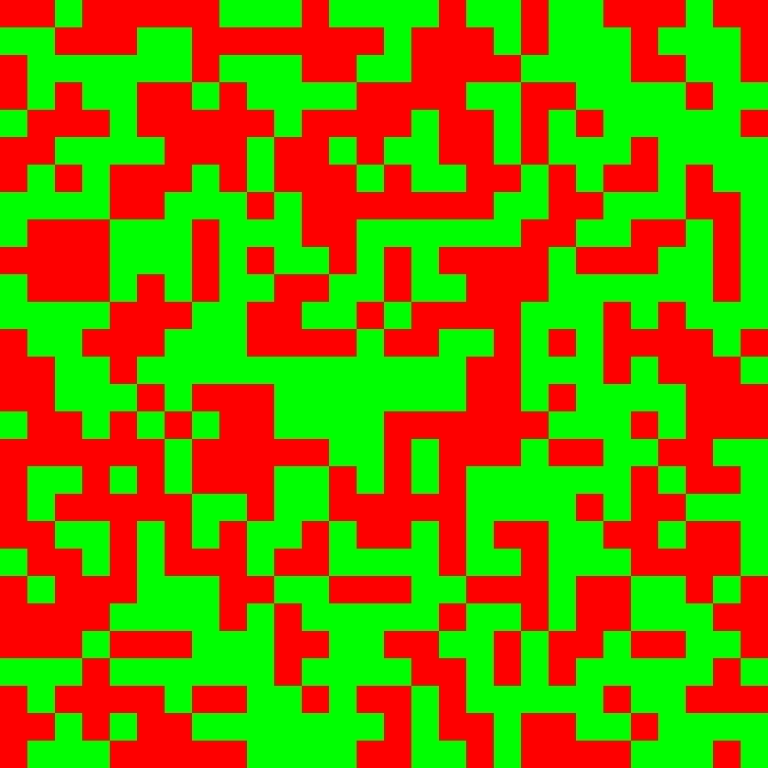
A WebGL 2 fragment shader for this texture:

```glsl
#version 300 es
precision highp float;
// Random two-colour checker: each square cell of a regular grid is red or green.
// Cellular noise picks the cell state. Brightness steps sharply at cell borders
// while hue bleeds softly across them, which leaves thin darker and paler rims.

#define CELLS 28.0            // cells along the shorter canvas side
#define GREEN_SHARE 0.505     // chance that a cell is green
#define HUE_BLEED 0.0070      // width of the hue ramp, in canvas units
#define LUMA_EDGE 0.0008      // width of the brightness ramp, in canvas units
#define SEED 17u
#define RED vec3(0.996, 0.0, 0.0)
#define GREEN vec3(0.0, 1.0, 0.006)
#define LUMA_WEIGHTS vec3(0.299, 0.587, 0.114)

uniform vec2 u_resolution;
out vec4 fragColor;

// Integer hash of a cell, 0 to 1
float hashCell(uvec2 cell) {
    uint h = cell.x * 1597334677u ^ (cell.y + SEED) * 3812015801u;
    h = (h ^ (h >> 16)) * 2246822519u;
    h = (h ^ (h >> 13)) * 3266489917u;
    h ^= h >> 16;
    return float(h >> 8) / 16777216.0;
}

// 1 for a green cell, 0 for a red one; cells beyond the border repeat the last
float cellState(vec2 cell, vec2 lastCell) {
    uvec2 id = uvec2(clamp(cell, vec2(0.0), lastCell));
    return step(hashCell(id), GREEN_SHARE);
}

// Blend of the four nearest cell states, with a ramp of the given width
float blendStates(vec4 states, vec2 local, float width) {
    vec2 t = clamp((local - 0.5) / (width * CELLS) + 0.5, 0.0, 1.0);
    return mix(mix(states.x, states.y, t.x), mix(states.z, states.w, t.x), t.y);
}

void main() {
    float side = min(u_resolution.x, u_resolution.y);
    vec2 grid = gl_FragCoord.xy / side * CELLS - 0.5;
    vec2 lastCell = ceil(u_resolution / side * CELLS) - 1.0;
    vec2 cell = floor(grid);
    vec2 local = grid - cell;

    // States of the four cells around the nearest grid corner
    vec4 states = vec4(
        cellState(cell, lastCell),
        cellState(cell + vec2(1.0, 0.0), lastCell),
        cellState(cell + vec2(0.0, 1.0), lastCell),
        cellState(cell + vec2(1.0, 1.0), lastCell));

    // Soft hue, then shifted to the brightness of the sharp cells
    vec3 color = mix(RED, GREEN, blendStates(states, local, HUE_BLEED));
    vec3 sharp = mix(RED, GREEN, blendStates(states, local, LUMA_EDGE));
    color += dot(sharp - color, LUMA_WEIGHTS);

    fragColor = vec4(clamp(color, 0.0, 1.0), 1.0);
}
```
